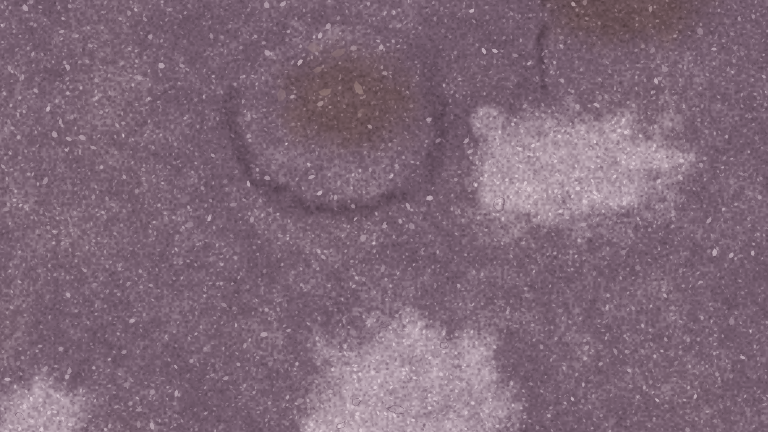
A Shadertoy shader for this texture:

```glsl
const vec3 DARK = vec3(0.27, 0.20, 0.25);
const vec3 MID = vec3(0.475, 0.385, 0.45);
const vec3 PALE = vec3(0.85, 0.78, 0.82);
const vec3 EARTH_TINT = vec3(0.0, -0.008, -0.055);

// Lengths are fractions of the canvas height
const vec2 HOLE_CENTER = vec2(0.77, 0.73);
const vec2 HOLE_RADII = vec2(0.23, 0.22);
const float CRACK_X = 1.26;
const float WARP = 0.07;

// Grain cells per canvas height
const float SPECKLE_DENSITY = 165.0;
const float SAND_DENSITY = 100.0;
const float CHIP_DENSITY = 58.0;
const float FLECK_DENSITY = 30.0;
const float PEBBLE_DENSITY = 21.0;

vec3 hash3(vec2 p) {
    vec3 q = fract(p.xyx * vec3(0.1031, 0.1030, 0.0973));
    q += dot(q, q.yxz + 33.33);
    return fract((q.xxy + q.yzz) * q.zyx);
}

float noise(vec2 p) {
    vec2 cell = floor(p), f = fract(p);
    f = f * f * (3.0 - 2.0 * f);
    float low = mix(hash3(cell).x, hash3(cell + vec2(1, 0)).x, f.x);
    float high = mix(hash3(cell + vec2(0, 1)).x, hash3(cell + vec2(1, 1)).x, f.x);
    return mix(low, high, f.y);
}

// Layered noise centred on zero
float fbm(vec2 p) {
    float sum = 0.0, amplitude = 0.5;
    for (int i = 0; i < 5; i++) {
        sum += amplitude * (noise(p) - 0.5);
        p = mat2(1.6, 1.2, -1.2, 1.6) * p + 17.3;
        amplitude *= 0.55;
    }
    return sum;
}

// Angular stone chips: x = coverage, y = random shade
vec2 grains(vec2 p, float density, float share, float size, float seed) {
    p = p * density + seed;
    vec2 cell = floor(p), f = fract(p);
    float soft = max(0.05, 0.75 * density / iResolution.y);
    vec2 result = vec2(0.0);
    for (int y = -1; y <= 1; y++)
    for (int x = -1; x <= 1; x++) {
        vec2 offset = vec2(x, y);
        vec3 place = hash3(cell + offset);
        vec3 form = hash3(cell + offset + 71.7);
        if (place.z > share) continue;
        vec2 q = f - offset - 0.15 - 0.7 * place.xy;
        float angle = 6.2832 * form.x;
        q = mat2(cos(angle), sin(angle), -sin(angle), cos(angle)) * q;
        q.y *= 1.0 + 0.9 * form.y;
        float facets = max(abs(q.x) + 0.3 * q.y, abs(q.y) + 0.45 * abs(q.x));
        float radius = size * mix(0.55, 1.1, place.z / share);
        float cover = smoothstep(soft, -soft, facets - radius);
        if (cover > result.x) result = vec2(cover, form.z);
    }
    return result;
}

// Elliptic field: one at the centre, zero on the rim
float blob(vec2 p, vec2 center, vec2 radii) {
    return 1.0 - length((p - center) / radii);
}

void mainImage(out vec4 fragColor, in vec2 fragCoord) {
    vec2 p = fragCoord / iResolution.y;
    vec2 w = p + WARP * vec2(fbm(p * 7.0), fbm(p * 7.0 + 40.0));
    float broad = fbm(p * 4.0 + 9.0);
    float rough = fbm(p * 22.0 + 5.0);

    // Worn pale patches
    float patches = blob(w, vec2(1.33, 0.61), vec2(0.29, 0.145));
    patches = max(patches, blob(w, vec2(1.13, 0.71), vec2(0.055, 0.045)));
    patches = max(patches, blob(w, vec2(0.94, 0.04), vec2(0.27, 0.24)));
    patches = max(patches, blob(w, vec2(0.09, 0.01), vec2(0.13, 0.12)));
    float worn = smoothstep(-0.12, 0.38, patches + 0.45 * rough);
    float halo = smoothstep(-0.7, 0.1, patches + 0.6 * rough);

    // Shallow hole, its broken lower rim, and the crack
    float hole = blob(w, HOLE_CENTER, HOLE_RADII) + 0.25 * rough;
    float inside = smoothstep(-0.05, 0.05, hole);
    float lower = smoothstep(0.14, -0.04, w.y - HOLE_CENTER.y);
    float rim = smoothstep(0.15, 0.0, abs(hole + 0.06)) * mix(0.25, 1.0, lower);
    rim *= smoothstep(-0.22, 0.12, broad + rough + 0.08);
    float crack = smoothstep(0.022, 0.0, abs(w.x - CRACK_X + 0.03 * rough));
    crack *= smoothstep(0.72, 0.8, p.y) * smoothstep(-0.2, 0.1, rough);
    float shade = smoothstep(0.0, 0.6, blob(w, vec2(1.08, 0.77), vec2(0.22, 0.3)));

    // Dark earth lying in the hollows
    float earth = smoothstep(0.0, 0.7, blob(w, vec2(0.8, 0.77), vec2(0.22, 0.16)) + 0.5 * rough);
    earth = max(earth, smoothstep(0.0, 0.7, blob(w, vec2(1.45, 1.0), vec2(0.28, 0.15)) + 0.5 * rough));

    float tone = 0.32 * broad + 0.38 * rough - 0.03;
    tone += 0.50 * worn + 0.05 * halo + 0.05 * inside;
    tone -= 0.42 * rim + 0.42 * crack + 0.13 * shade + 0.32 * earth;

    // Grit from fine to coarse
    tone += 0.42 * (noise(p * SPECKLE_DENSITY) - 0.5);
    vec2 sand = grains(p, SAND_DENSITY, 0.75, 0.38, 3.0);
    tone += sand.x * (0.75 * sand.y * sand.y - 0.24);
    vec2 chips = grains(p, CHIP_DENSITY, 0.42, 0.3, 211.0);
    tone += chips.x * (0.62 * chips.y * chips.y - 0.12);
    vec2 flecks = grains(p, FLECK_DENSITY, 0.11, 0.22, 457.0);
    tone = mix(tone, 0.35 + 0.55 * flecks.y, 0.8 * flecks.x * (1.0 - 0.5 * worn));

    // Loose pebbles in the hole and dark pits in the pale patches
    vec2 pebbles = grains(p, PEBBLE_DENSITY, 0.4, 0.3, 613.0);
    float gravel = pebbles.x * smoothstep(0.0, 0.3, blob(p, vec2(0.74, 0.81), vec2(0.17, 0.11)));
    tone = mix(tone, 0.1 + 0.5 * pebbles.y + 0.4 * rough, 0.75 * gravel);
    vec2 pits = grains(w, PEBBLE_DENSITY, 0.07, 0.3, 829.0);
    tone -= 1.6 * pits.x * (1.0 - pits.x) * worn;

    tone = clamp(tone, -1.0, 1.0);
    vec3 color = mix(MID, tone < 0.0 ? DARK : PALE, abs(tone));
    float earthiness = 0.8 * earth + 0.4 * gravel + 0.5 * max(broad, 0.0);
    color += EARTH_TINT * earthiness;
    fragColor = vec4(color, 1.0);
}
```
